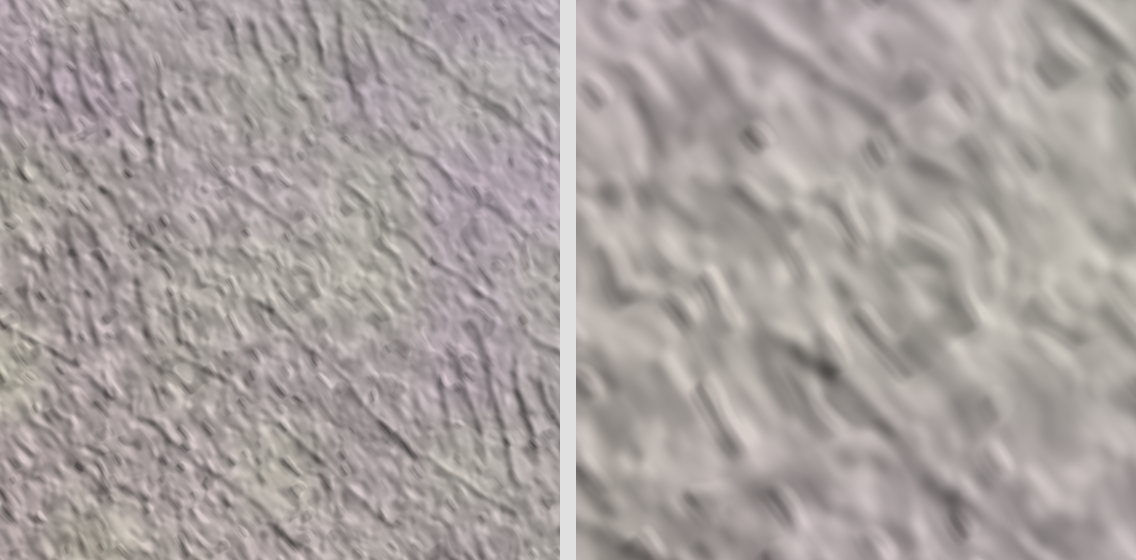
Left: the whole. Right: its middle third, enlarged.
Give the GLSL for this texture, as a WebGL 2 fragment shader.

```glsl
#version 300 es
precision highp float;
// Weathered stone with chiselled diagonal grooves and patches of short hatching.
// A height field of lanes, strokes and stretched noise is lit from the lower left
// by differences, then tinted with slow warm and cool stains.

uniform vec2 u_resolution;
out vec4 fragColor;

float hash(vec2 p) {
  vec3 v = fract(vec3(p.xyx) * 0.1031);
  v += dot(v, v.yzx + 33.33);
  return fract((v.x + v.y) * v.z);
}

float noise(vec2 p) {
  vec2 cell = floor(p), f = fract(p);
  f = f * f * f * (f * (f * 6.0 - 15.0) + 10.0);
  return mix(mix(hash(cell), hash(cell + vec2(1, 0)), f.x),
             mix(hash(cell + vec2(0, 1)), hash(cell + vec2(1, 1)), f.x), f.y);
}

// Soft trench profile, 1 at its centre
float trench(float dist, float width) {
  return exp(-dist * dist / (width * width));
}

// Pits and crumbs stretched along the tool direction
float grain(vec2 q) {
  q += 0.012 * vec2(noise(q * 23.0), noise(q * 23.0 + 40.0));
  vec2 g = vec2(dot(q, vec2(0.6, 0.8)), dot(q, vec2(-0.8, 0.6))) + 10.0;
  float coarse = noise(g * vec2(32.0, 62.0));
  float fine = noise(g * vec2(66.0, 115.0) + 7.0);
  float pits = smoothstep(0.66, 0.95, noise(g * vec2(38.0, 75.0) + 31.0));
  return 0.85 * (coarse - 0.5) + 0.5 * (fine - 0.5) - 0.5 * pits;
}

// Height of the surface; q has its y axis pointing down
float relief(vec2 q) {
  float along = dot(q, vec2(0.78, 0.62));
  float across = dot(q, vec2(-0.62, 0.78));
  float wobble = 0.045 * (noise(q * 4.0 + 3.0) - 0.5) + 0.014 * (noise(q * 22.0) - 0.5);

  // Long grooves, one per lane, broken at intervals
  float lane = (across + wobble - 0.013) / 0.139;
  float index = round(lane);
  float wear = noise(vec2(along * 5.0, index * 7.3 + 50.0));
  float chips = 0.55 + 0.45 * noise(vec2(along * 28.0, index * 3.7 + 90.0));
  float groove = trench((lane - index) * 0.139, 0.0065) * chips * smoothstep(0.2, 0.5, wear);

  // Hatched patches sit on every second lane, staggered from row to row
  float row = round(lane * 0.5);
  float offset = 0.265 + 0.22 * mod(abs(row), 2.0);
  float reach = abs(fract((along - offset) / 0.89 + 0.5) - 0.5) * 0.89;
  float patchMask = smoothstep(0.17, 0.11, reach)
                  * smoothstep(0.11, 0.07, abs(lane * 0.5 - row) * 0.278);
  float s = dot(q, vec2(0.966, -0.26)) / 0.047 + 0.5 * noise(q * 13.0 + 8.0);
  float strokeWear = smoothstep(0.1, 0.5, noise(vec2(floor(s) * 5.1, q.y * 14.0) + 60.0));
  float stroke = trench((fract(s) - 0.5) * 0.047, 0.008) * strokeWear;

  float roughness = mix(1.15, 0.7, smoothstep(0.5, 1.7, q.x + 1.0 - q.y));
  return roughness * grain(q) - 0.75 * mix(groove, stroke, patchMask);
}

void main() {
  vec2 q = gl_FragCoord.xy / u_resolution.y;
  q.y = 1.0 - q.y;

  // Slope towards the light plus darkening in the hollows
  vec2 lightStep = vec2(0.0038, -0.0034);
  float slope = relief(q + lightStep) - relief(q - lightStep);
  float shade = 0.665 + 0.15 * slope + 0.19 * relief(q);
  shade += 0.05 * (noise(q * 5.0 + 20.0) - 0.5) + 0.025 * (q.x - q.y);

  // Faint violet, green and brown stains
  float stain = noise(q * 6.0 + 70.0) - 0.5;
  vec3 tint = vec3(1.0, 0.95, 0.95) + stain * vec3(0.01, -0.05, 0.05);
  tint += (q.x - q.y) * vec3(-0.012, 0.0, 0.025);
  fragColor = vec4(clamp(shade, 0.32, 0.84) * tint, 1.0);
}
```
